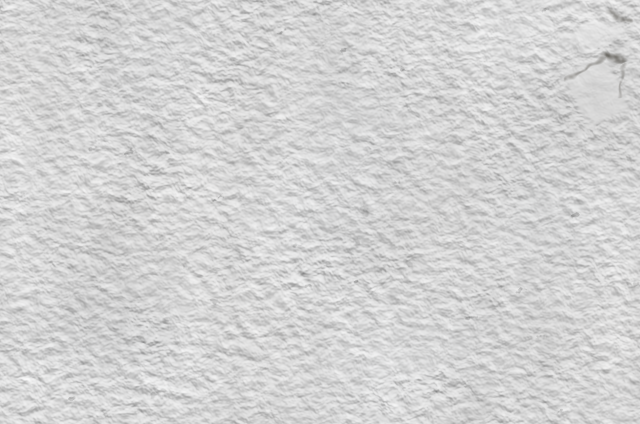
A WebGL 1 fragment shader for this texture:

```glsl
precision highp float;
// Rough white plaster wall in soft light from above, with pits and a chipped patch.

uniform vec2 u_resolution;

#define BASE_TONE 0.832
#define CONTRAST 0.052
#define RELIEF_GAIN 6.8
#define GRAIN_SCALE vec2(34.0, 45.0)
#define GRAIN_TILT -0.22
#define LIGHT_STEP vec2(0.0010, 0.0040)
#define STAIN_DEPTH 0.050
#define HOLLOW_DEPTH 0.045
#define PIT_CELLS 8.0
#define PIT_SHARE 0.30
#define PIT_DEPTH 0.13
#define CRACK_COLOR vec3(0.43, 0.42, 0.40)

vec2 hash2(vec2 p) {
  vec3 q = fract(p.xyx * vec3(0.1031, 0.1030, 0.0973));
  q += dot(q, q.yzx + 33.33);
  return fract((q.xx + q.yz) * q.zy);
}

mat2 rotation(float angle) {
  float c = cos(angle), s = sin(angle);
  return mat2(c, s, -s, c);
}

float cornerRamp(vec2 cell, vec2 offset) {
  return dot(hash2(cell + 57.0) * 2.0 - 1.0, offset);
}

// Gradient noise, roughly -0.6 to 0.6
float noise(vec2 p) {
  vec2 i = floor(p), f = fract(p);
  vec2 u = f * f * f * (f * (f * 6.0 - 15.0) + 10.0);
  vec2 e = vec2(1.0, 0.0);
  return mix(mix(cornerRamp(i, f), cornerRamp(i + e, f - e), u.x),
             mix(cornerRamp(i + e.yx, f - e.yx), cornerRamp(i + 1.0, f - 1.0), u.x), u.y);
}

// Plaster height: slightly flattened lumps, each octave turned a little
float plasterHeight(vec2 p) {
  p += 0.009 * vec2(noise(p * 21.0), noise(p * 21.0 + 40.0));
  float height = 0.0, amp = 1.0, freq = 1.0, turn = GRAIN_TILT;
  for (int i = 0; i < 3; i++) {
    height += amp * noise(rotation(-turn) * p * GRAIN_SCALE * freq + 13.0 * freq);
    amp *= 0.5;
    freq *= 1.93;
    turn = -turn * 1.2;
  }
  return height;
}

// Scattered ragged pits, 0 to 1
float pitMask(vec2 p) {
  vec2 home = floor(p * PIT_CELLS);
  float ragged = 0.014 * noise(p * 60.0) + 0.009 * noise(p * 130.0);
  float mask = 0.0;
  for (int y = -1; y <= 1; y++) {
    for (int x = -1; x <= 1; x++) {
      vec2 cell = home + vec2(float(x), float(y));
      vec2 pick = hash2(cell + 211.0);
      vec2 center = (cell + hash2(cell + 101.0)) / PIT_CELLS;
      vec2 d = rotation(pick.y * 1.2 - 0.6) * (p - center) * vec2(0.6, 1.1);
      float radius = mix(0.005, 0.013, pick.y * pick.y);
      float pit = 1.0 - smoothstep(0.0, radius, length(d) + ragged);
      mask = max(mask, pit * step(pick.x, PIT_SHARE));
    }
  }
  return mask;
}

float segmentDistance(vec2 p, vec2 a, vec2 b) {
  vec2 ab = b - a;
  return length(p - a - ab * clamp(dot(p - a, ab) / dot(ab, ab), 0.0, 1.0));
}

float crack(vec2 p, vec2 a, vec2 b, float width) {
  return 1.0 - smoothstep(0.0, width, segmentDistance(p, a, b));
}

// Smooth tilted slab where the rough coat has come off
float patchMask(vec2 p) {
  vec2 d = abs(rotation(-0.42) * (p - vec2(1.405, 0.787))) - vec2(0.052, 0.070);
  float slab = max(d.x, d.y) + 0.018 * noise(p * 24.0);
  float strip = length((p - vec2(1.41, 0.92)) * vec2(0.8, 1.3)) - 0.04;
  return 1.0 - smoothstep(-0.004, 0.008, min(slab, strip + 0.02 * noise(p * 30.0)));
}

void main() {
  vec2 p = gl_FragCoord.xy / u_resolution.y;

  // Light from above: faces turned up are bright, undersides fall dark
  float height = plasterHeight(p);
  float slope = (height - plasterHeight(p + LIGHT_STEP)) * RELIEF_GAIN;
  float bare = patchMask(p);
  float worn = smoothstep(0.05, 0.4, noise(p * 6.5 + 31.0));
  slope *= (1.0 + 0.5 * noise(p * 4.5 + 8.0)) * mix(1.0, 0.35, bare);
  float shade = slope > 0.0 ? slope / (1.0 + 0.32 * slope) : slope * (1.0 + 0.6 * worn);

  // Cloudy stains, faint vertical runs and dim hollows
  float stain = noise(p * 2.3 + 3.0) + 0.7 * noise(p * 6.0) + 0.6 * noise(p * 14.0 + 5.0)
              + 0.5 * noise(p * vec2(12.0, 0.9));
  float tone = BASE_TONE + CONTRAST * shade + STAIN_DEPTH * stain + 0.03 * bare;
  tone += HOLLOW_DEPTH * height * (1.0 - bare);
  tone -= PIT_DEPTH * pitMask(p) * (1.0 - bare);
  vec3 color = vec3(tone) + vec3(0.003, 0.0, -0.003) * noise(p * 3.0 + 70.0);

  // Cracks around the patch
  vec2 w = p + 0.014 * vec2(noise(p * 32.0), noise(p * 32.0 + 20.0));
  float cracks = 0.55 * crack(w, vec2(1.335, 0.812), vec2(1.430, 0.865), 0.006);
  cracks = max(cracks, crack(w, vec2(1.428, 0.868), vec2(1.465, 0.860), 0.013));
  cracks = max(cracks, 0.6 * crack(w, vec2(1.438, 0.972), vec2(1.482, 0.952), 0.010));
  cracks = max(cracks, 0.4 * crack(w, vec2(1.470, 0.850), vec2(1.462, 0.770), 0.006));
  cracks *= clamp(0.85 + 0.9 * noise(p * 70.0), 0.0, 1.0);
  gl_FragColor = vec4(mix(color, CRACK_COLOR, cracks), 1.0);
}
```
